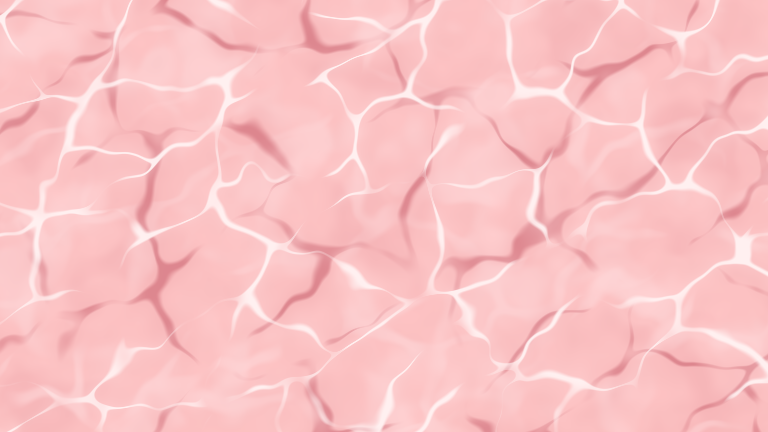
This texture is drawn by a Shadertoy shader. Its source:

```glsl
const vec3 BASE_PINK   = vec3(0.988, 0.757, 0.760);
const vec3 PALE_PINK   = vec3(0.995, 0.835, 0.840);
const vec3 DUSKY_PINK  = vec3(0.955, 0.690, 0.702);
const vec3 VEIN_ROSE   = vec3(0.835, 0.465, 0.505);
const vec3 VEIN_WHITE  = vec3(1.000, 0.945, 0.945);

const vec2  LIGHT_CELLS = vec2(3.9, 5.3);   // cells per canvas height
const vec2  ROSE_CELLS  = vec2(3.1, 4.2);
const vec2  WISP_CELLS  = vec2(3.6, 5.0);
const float LIGHT_WIDTH = 0.049;            // half widths, in cells
const float ROSE_WIDTH  = 0.066;
const float WISP_WIDTH  = 0.130;
const float SLANT       = 0.35;             // veins climb to the right
const float WARP_LARGE  = 0.085;
const float WARP_SMALL  = 0.034;
const float JOINT_SHARPNESS = 30.0;

vec2 hash2(vec2 p) {
    vec3 q = fract(p.xyx * vec3(0.1031, 0.1030, 0.0973));
    q += dot(q, q.yzx + 33.33);
    return fract((q.xx + q.yz) * q.zy);
}

float cornerSlope(vec2 cell, vec2 offset) {
    return dot(hash2(cell + 71.0) * 2.0 - 1.0, offset);
}

float gradientNoise(vec2 p) {
    vec2 i = floor(p), f = fract(p);
    vec2 u = f * f * f * (f * (f * 6.0 - 15.0) + 10.0);
    vec2 e = vec2(1.0, 0.0);
    float low  = mix(cornerSlope(i, f), cornerSlope(i + e.xy, f - e.xy), u.x);
    float high = mix(cornerSlope(i + e.yx, f - e.yx), cornerSlope(i + e.xx, f - e.xx), u.x);
    return mix(low, high, u.y);
}

float fbm(vec2 p) {
    return gradientNoise(p) + 0.5 * gradientNoise(p * 2.1 + 17.0)
         + 0.25 * gradientNoise(p * 4.3 + 41.0);
}

vec2 warp(vec2 p, float seed) {
    vec2 a = p * 4.5 + seed, b = p * 13.0 + seed;
    return p + WARP_LARGE * vec2(gradientNoise(a), gradientNoise(a + 37.0))
             + WARP_SMALL * vec2(gradientNoise(b + 11.0), gradientNoise(b + 59.0));
}

// Distance to the cell borders, blended so that the joints swell into webs
float borderDistance(vec2 p) {
    vec2 home = floor(p), f = fract(p);
    vec2 nearCell = vec2(0.0), nearSeed = vec2(0.0);
    float best = 8.0;
    for (int y = -1; y <= 1; y++)
    for (int x = -1; x <= 1; x++) {
        vec2 cell = vec2(x, y);
        vec2 seed = cell + hash2(home + cell) - f;
        float d = dot(seed, seed);
        if (d < best) { best = d; nearCell = cell; nearSeed = seed; }
    }
    float sum = 0.0;
    for (int y = -2; y <= 2; y++)
    for (int x = -2; x <= 2; x++) {
        vec2 cell = nearCell + vec2(x, y);
        vec2 seed = cell + hash2(home + cell) - f;
        vec2 apart = seed - nearSeed;
        if (dot(apart, apart) > 0.0001) {
            float d = dot(0.5 * (nearSeed + seed), normalize(apart));
            sum += exp(-JOINT_SHARPNESS * d);
        }
    }
    return max(-log(sum) / JOINT_SHARPNESS, 0.0);
}

// x: tapering vein core, y: soft glow around it
vec2 veins(vec2 p, vec2 cells, float seed, float width, float coverage) {
    vec2 q = warp(p, seed);
    q.y -= SLANT * q.x;
    float d = borderDistance(q * cells + seed);
    float strength = smoothstep(-0.20, 0.28, fbm(p * 4.6 + seed * 1.7) + coverage);
    float swell = 0.80 + 1.3 * gradientNoise(p * 8.0 + seed + 5.0);
    float w = width * mix(0.40, 1.0, strength) * max(swell, 0.40);
    float core = 1.0 - smoothstep(0.15 * w, w, d);
    return strength * vec2(core, exp(-d / (2.5 * width)));
}

void mainImage(out vec4 fragColor, in vec2 fragCoord) {
    vec2 p = fragCoord / iResolution.y;

    // Milky ground
    float cloud = fbm(warp(p, 3.0) * 4.0 + 8.0);
    vec3 color = mix(BASE_PINK, PALE_PINK, 0.65 * smoothstep(0.0, 0.36, cloud));
    color = mix(color, DUSKY_PINK, 0.60 * smoothstep(0.08, 0.45, -cloud));
    color += 0.014 * gradientNoise(p * 17.0);

    // Out of focus wisps
    vec2 wisp = veins(p, WISP_CELLS, 23.0, WISP_WIDTH, 0.0);
    color = mix(color, PALE_PINK, 0.65 * wisp.x);

    // Sunken rose veins
    vec2 rose = veins(p, ROSE_CELLS, 47.0, ROSE_WIDTH, 0.04);
    color = mix(color, DUSKY_PINK, 0.60 * rose.y);
    color = mix(color, VEIN_ROSE, 0.76 * rose.x);

    // Bright surface veins
    vec2 light = veins(p, LIGHT_CELLS, 12.0, LIGHT_WIDTH, 0.10);
    color = mix(color, PALE_PINK, 0.40 * light.y);
    color = mix(color, VEIN_WHITE, 0.97 * light.x);

    fragColor = vec4(clamp(color, 0.0, 1.0), 1.0);
}
```
